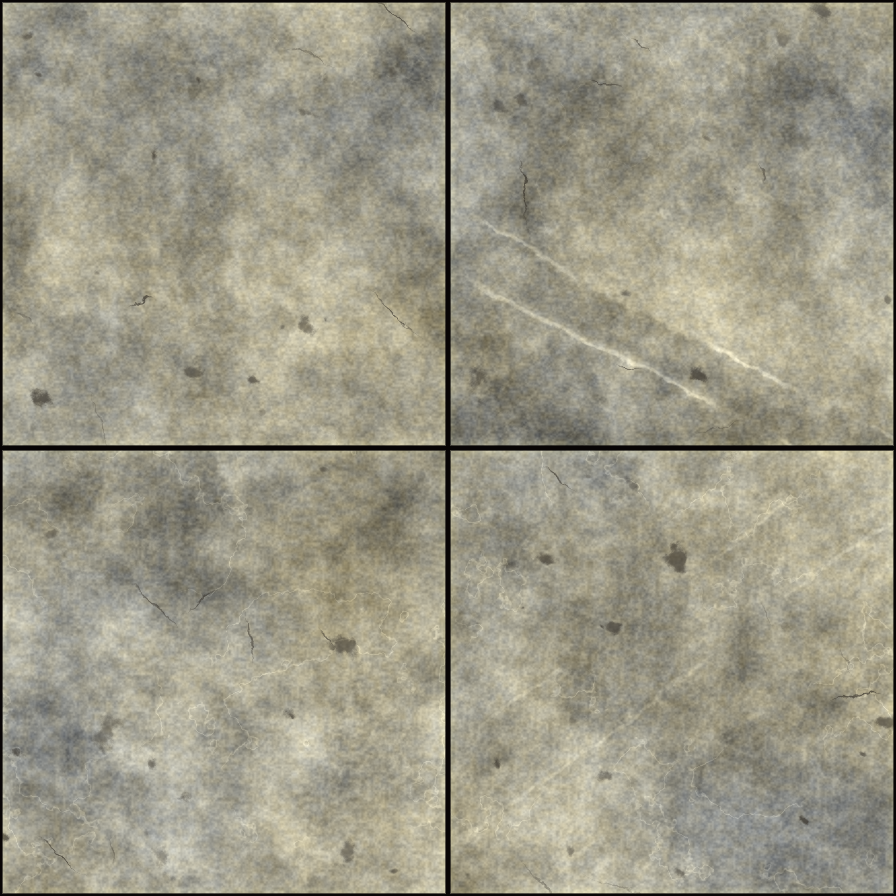
Write a Shadertoy shader that draws this texture.

```glsl
float hash(vec2 p) {
    return fract(sin(dot(p, vec2(127.1, 311.7))) * 43758.5453);
}

float noise(vec2 p) {
    vec2 i = floor(p), f = fract(p);
    f = f * f * (3.0 - 2.0 * f);
    return mix(mix(hash(i), hash(i + vec2(1, 0)), f.x),
               mix(hash(i + vec2(0, 1)), hash(i + vec2(1, 1)), f.x), f.y);
}

float fbm(vec2 p) {
    float sum = 0.0, amp = 0.52;
    for (int i = 0; i < 6; i++) {
        sum += amp * noise(p);
        p = mat2(1.6, 1.2, -1.2, 1.6) * p + 5.3;
        amp *= 0.53;
    }
    return sum;
}

// Soft round stain
float stain(vec2 p, vec2 centre, float radius) {
    vec2 d = (p - centre) / radius;
    return exp(-dot(d, d));
}

// Irregular pits and hairline cracks scattered over one tile
float flaws(vec2 q, vec2 id, float rough) {
    float mark = 0.0;
    for (int i = 0; i < 26; i++) {
        vec2 key = id * 13.7 + float(i) * vec2(1.9, 3.1);
        vec2 d = q - vec2(hash(key), hash(key + 4.2));
        float a = 0.6 - 2.2 * hash(key + 8.1);
        d = mat2(cos(a), -sin(a), sin(a), cos(a)) * d;
        float size = mix(0.008, 0.036, pow(hash(key + 2.6), 2.0));
        bool crack = i > 19;
        vec2 axes = crack ? vec2(size * 3.0, 0.0025) : vec2(size, size * 0.6);
        if (crack) d.y += (rough - 0.5) * 0.03;
        float edge = length(d / axes) + (rough - 0.5) * (crack ? 1.0 : 3.5);
        mark = max(mark, smoothstep(1.2, 0.2, edge) * mix(0.25, 0.9, hash(key + 6.4)));
    }
    return mark;
}

void mainImage(out vec4 fragColor, in vec2 fragCoord) {
    vec2 uv = fragCoord / iResolution.xy;
    vec2 id = floor(uv * 2.0), q = fract(uv * 2.0);
    vec2 p = q + id * vec2(7.3, 11.9) + 2.4;
    bool upper = id.y > 0.5, right = id.x > 0.5;

    // Clouded stone with fine grain
    float cloud = fbm(p * 2.6);
    float mottle = fbm(p * 11.0 + 3.0);
    float rough = fbm(p * 28.0 + 9.0);
    float grain = 0.55 * noise(p * 125.0) + 0.45 * noise(p * 230.0 + 31.0);
    float value = 0.615 + 0.34 * (cloud - 0.5) + 0.27 * (mottle - 0.5)
                + 0.20 * (rough - 0.5) + 0.19 * (grain - 0.5);

    // Broad stains, one group per region of the floor
    vec2 w = uv + 0.12 * (vec2(cloud, mottle) - 0.5);
    float cool = stain(w, vec2(0.42, 0.88), 0.12) + stain(w, vec2(0.08, 0.17), 0.14)
               + 0.7 * stain(w, vec2(0.84, 0.13), 0.14);
    float brown = stain(w, vec2(0.56, 0.63), 0.05) + 0.5 * stain(w, vec2(0.06, 0.43), 0.08)
                + 0.5 * stain(w, vec2(0.67, 0.38), 0.09);
    float pale = stain(w, vec2(0.45, 0.26), 0.10) + stain(w, vec2(0.8, 0.65), 0.08)
               + stain(w, vec2(0.05, 0.74), 0.10) + stain(w, vec2(0.94, 0.24), 0.07);
    value += 0.07 * pale - 0.08 * cool - 0.09 * brown;

    // Darker clots where the mottling is densest
    value -= 0.13 * smoothstep(0.56, 0.74, fbm(p * 7.0 + 21.0)) * smoothstep(0.35, 0.65, rough);

    // Web of pale threads, densest in the lower tiles
    float thread = abs(fbm(p * 6.0 + 14.0) - 0.5);
    float web = smoothstep(0.014, 0.0, thread) * smoothstep(0.4, 0.65, noise(p * 5.0 + 40.0));
    value += web * (upper ? 0.035 : 0.09);

    // Diagonal veins through the right-hand tiles
    float slope = upper ? -0.52 : 0.75;
    float height = q.y - slope * q.x + 0.05 * (fbm(p * 5.0 + 6.0) - 0.5)
                 + 0.02 * (rough - 0.5);
    for (int i = 0; i < 3; i++) {
        float k = float(i);
        float level = upper ? 0.27 + 0.135 * k : -0.12 + 0.22 * k;
        float line = smoothstep(0.009, 0.001, abs(height - level));
        float broken = smoothstep(0.25, 0.6, noise(vec2(q.x * 6.0 + k * 9.0, k)));
        if (right) value += line * broken * (upper ? 0.14 : 0.07);
    }
    if (right && upper) {
        float band = smoothstep(0.41, 0.43, height) * smoothstep(0.54, 0.52, height);
        value -= 0.11 * band * smoothstep(0.10, 0.25, q.x) * smoothstep(0.85, 0.5, q.x);
        value -= 0.055 * smoothstep(0.45, 0.35, height);
    }

    // Warm and cool tints
    vec3 stone = value * vec3(1.0, 0.98, 0.875);
    float warmth = 0.5 * (fbm(p * 3.2 + 50.0) - 0.5) + 0.25 * (noise(p * 70.0 + 17.0) - 0.5);
    warmth += 0.12 * pale + 0.15 * brown - 0.18 * cool;
    stone += warmth * vec3(0.10, 0.02, -0.18);
    stone = mix(stone, vec3(0.22, 0.20, 0.17), 0.8 * flaws(q, id, rough));

    // Pale tile rims and dark joints
    vec2 toJoint = abs(fract(uv * 2.0 + 0.5) - 0.5) * 0.5;
    float joint = min(toJoint.x, toJoint.y);
    stone += vec3(0.06, 0.06, 0.03) * smoothstep(0.012, 0.003, joint);
    float px = 1.0 / min(iResolution.x, iResolution.y);
    float tile = smoothstep(-0.7 * px, 0.7 * px, joint - 0.0029);
    fragColor = vec4(mix(vec3(0.03, 0.02, 0.02), clamp(stone, 0.0, 1.0), tile), 1.0);
}
```
